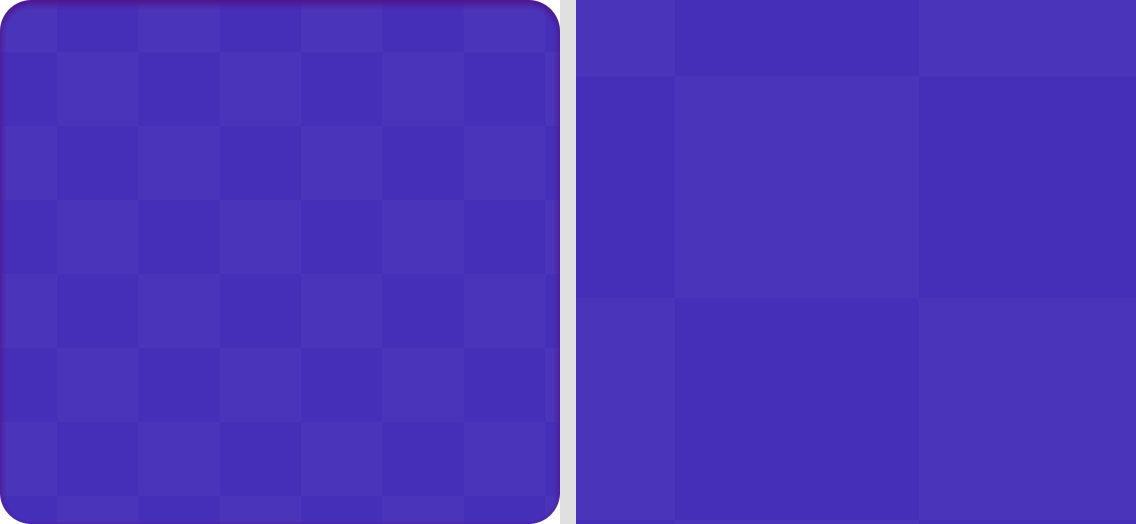
Left: the whole. Right: its middle third, enlarged.
This pattern is drawn by a Shadertoy shader. Its source:

```glsl
// Draws a rounded violet panel with a faint checkerboard and a soft inner shadow.

const vec2 CELL_SIZE = vec2(0.1453, 0.1411);   // fraction of the canvas
const vec2 FIRST_EDGE = vec2(0.1016, 0.0997);  // measured from the top left
const float CORNER_RADIUS = 0.06;              // fraction of the canvas height
const float SHADOW_DROP = 0.006;

const vec3 DARK_VIOLET = vec3(0.271, 0.186, 0.725);
const vec3 LIGHT_VIOLET = vec3(0.292, 0.208, 0.728);
const vec3 SHADOW_PLUM = vec3(0.31, 0.08, 0.55);
const vec3 BACKDROP = vec3(1.0);

// Signed distance to a box with rounded corners, negative inside.
float roundedBox(vec2 p, vec2 halfSize, float radius) {
    vec2 q = abs(p) - halfSize + radius;
    return length(max(q, 0.0)) + min(max(q.x, q.y), 0.0) - radius;
}

// Smooth checkerboard from 0 to 1; pixel is the pixel size in cells.
float checker(vec2 cell, vec2 pixel) {
    vec2 edge = 0.5 - abs(mod(cell + 0.5, 2.0) - 1.0);
    vec2 wave = clamp(2.0 * edge / pixel, -1.0, 1.0);
    return 0.5 + 0.5 * wave.x * wave.y;
}

void mainImage(out vec4 fragColor, in vec2 fragCoord) {
    vec2 uv = fragCoord / iResolution.xy;
    float pixel = 1.0 / iResolution.y;
    vec2 halfSize = 0.5 * iResolution.xy * pixel;
    vec2 p = fragCoord * pixel - halfSize;

    // Checkered fill
    vec2 cell = (vec2(uv.x, 1.0 - uv.y) - FIRST_EDGE) / CELL_SIZE;
    vec2 cellPixel = 1.0 / (iResolution.xy * CELL_SIZE);
    vec3 color = mix(DARK_VIOLET, LIGHT_VIOLET, checker(cell, cellPixel));

    // Inner shadow, heaviest along the top
    float shadowDist = roundedBox(p + vec2(0.0, SHADOW_DROP), halfSize, CORNER_RADIUS);
    color = mix(color, SHADOW_PLUM, smoothstep(-0.016, 0.010, shadowDist));

    // Rounded outline
    float panelDist = roundedBox(p, halfSize, CORNER_RADIUS);
    float coverage = clamp(0.5 - panelDist / pixel, 0.0, 1.0);
    fragColor = vec4(mix(BACKDROP, color, coverage), 1.0);
}
```
